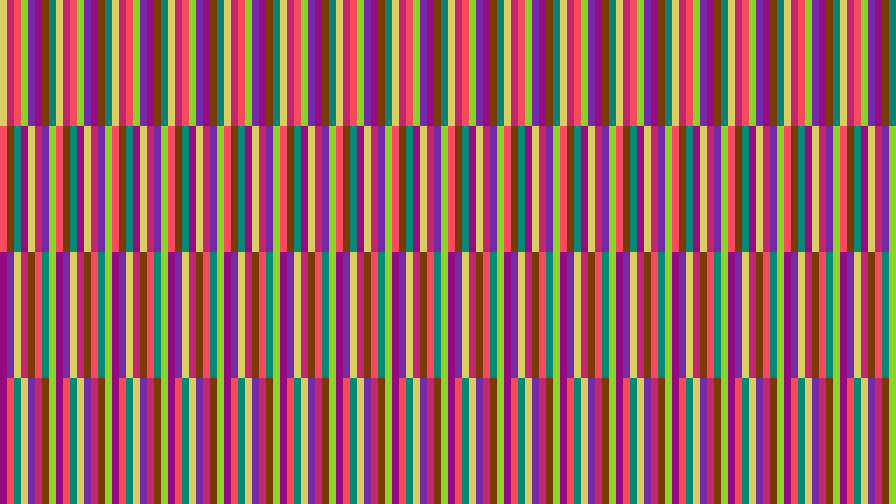
This pattern is drawn by a Shadertoy shader. Its source:

```glsl
// Four bands of vertical stripes, each repeating eight colours sixteen times across.
// Every band has its own colour order; stripe and band edges are box-filtered
// over one pixel, so the pattern stays clean at any canvas size.

const int BANDS = 4;
const int STRIPES = 8;
const float REPEATS = 16.0;

const vec3 YELLOW = vec3(0.85, 0.80, 0.38);
const vec3 PINK   = vec3(0.76, 0.15, 0.43);
const vec3 CORAL  = vec3(0.97, 0.29, 0.36);
const vec3 GREEN  = vec3(0.54, 0.84, 0.14);
const vec3 VIOLET = vec3(0.46, 0.17, 0.66);
const vec3 PURPLE = vec3(0.59, 0.04, 0.51);
const vec3 BROWN  = vec3(0.47, 0.23, 0.02);
const vec3 TEAL   = vec3(0.03, 0.53, 0.46);

const vec3 PALETTE[STRIPES] = vec3[](
    YELLOW, PINK, CORAL, GREEN, VIOLET, PURPLE, BROWN, TEAL);

// Palette order within one repeat, one line per band, from the bottom up.
const int ORDER[BANDS * STRIPES] = int[](
    5, 2, 7, 0, 4, 1, 6, 3,
    5, 4, 0, 1, 6, 2, 7, 3,
    2, 6, 7, 5, 0, 1, 4, 3,
    0, 1, 2, 3, 4, 5, 6, 7);

// Colour of one whole cell: a stripe index within a band.
vec3 cellColour(int stripe, int band) {
    stripe = (stripe + STRIPES) % STRIPES;
    band = clamp(band, 0, BANDS - 1);
    return PALETTE[ORDER[band * STRIPES + stripe]];
}

void mainImage(out vec4 fragColor, in vec2 fragCoord) {
    // Grid units: one stripe wide, one band high.
    vec2 cells = vec2(REPEATS * float(STRIPES), float(BANDS));
    vec2 grid = fragCoord / iResolution.xy * cells;
    vec2 pixel = cells / iResolution.xy;

    // Share of this pixel lying past the nearest cell edge.
    vec2 edge = floor(grid + 0.5);
    vec2 cover = clamp((grid - edge) / pixel + 0.5, 0.0, 1.0);
    ivec2 cell = ivec2(edge);

    // Blend the four cells that meet at that edge.
    vec3 lower = mix(cellColour(cell.x - 1, cell.y - 1),
                     cellColour(cell.x, cell.y - 1), cover.x);
    vec3 upper = mix(cellColour(cell.x - 1, cell.y),
                     cellColour(cell.x, cell.y), cover.x);
    fragColor = vec4(mix(lower, upper, cover.y), 1.0);
}
```
